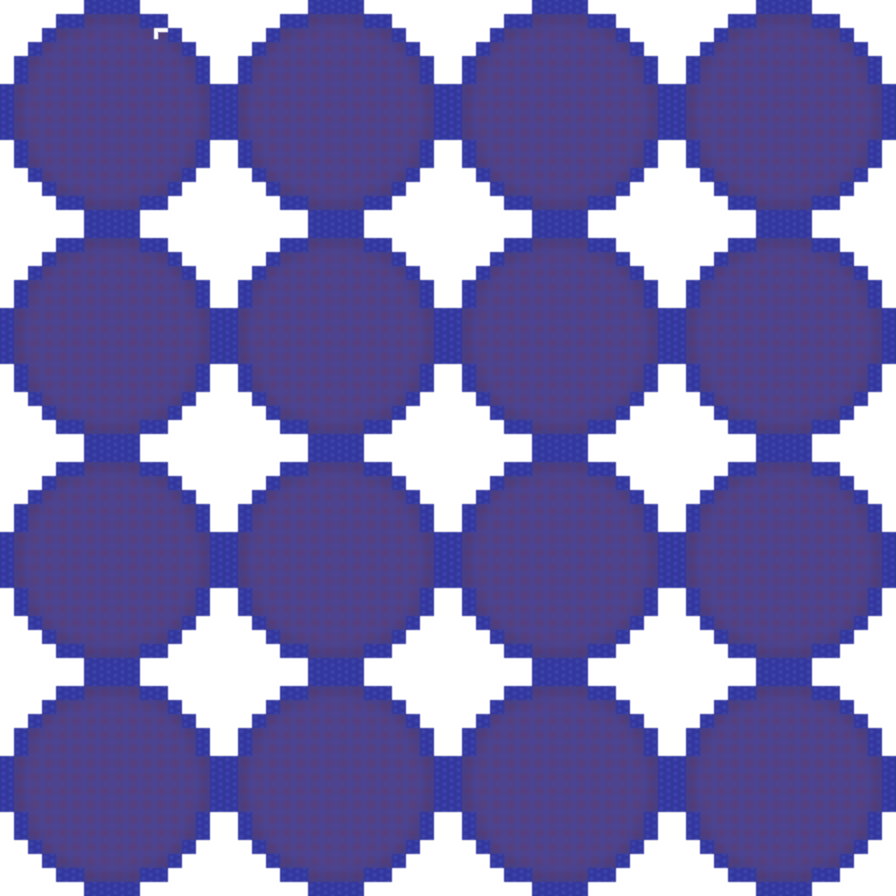
Give the GLSL for this pattern, as a three.js fragment shader.

```glsl
// Four by four stepped discs joined by short square bridges on white.
// Each repeat is a 16-cell grid: a cell is filled by its distance from the
// repeat's centre, and a fine woven ripple tints the fill.
#define REPEATS 4.0
#define CELLS 16.0
#define OUTER_R2 59.5
#define INNER_R2 46.5
#define EDGE 0.09
#define CHIP_CELL vec2(11.0, 61.0)
#define GROUND vec3(1.0)
#define RIM vec3(0.205, 0.215, 0.62)
#define RIM_FLECK vec3(0.24, 0.30, 0.70)
#define DISC_BLUE vec3(0.285, 0.272, 0.59)
#define DISC_RED vec3(0.338, 0.248, 0.495)

varying vec2 vUv;

const float TAU = 6.2831853;

// Offset from the centre of the enclosing repeat, in cells
vec2 fromCentre(vec2 p) {
  return mod(p, CELLS) - 0.5 * CELLS;
}

// x: rim and disc together, y: disc alone
vec2 cellFill(vec2 cell) {
  vec2 d = fromCentre(cell + 0.5);
  return step(vec2(dot(d, d)), vec2(OUTER_R2, INNER_R2));
}

// Blends the four nearest cells in a narrow band along their borders
vec2 smoothFill(vec2 p) {
  vec2 q = p - 0.5;
  vec2 c = floor(q);
  vec2 f = smoothstep(0.5 - EDGE, 0.5 + EDGE, fract(q));
  vec2 low = mix(cellFill(c), cellFill(c + vec2(1.0, 0.0)), f.x);
  vec2 high = mix(cellFill(c + vec2(0.0, 1.0)), cellFill(c + 1.0), f.x);
  return mix(low, high, f.y);
}

float box(vec2 p, vec2 lo, vec2 hi) {
  vec2 a = smoothstep(lo - EDGE, lo + EDGE, p);
  vec2 b = 1.0 - smoothstep(hi - EDGE, hi + EDGE, p);
  return a.x * a.y * b.x * b.y;
}

// Reddish dots, one to a cell, darkening slightly toward the rim
vec3 discColour(vec2 p) {
  vec2 wave = cos(TAU * (p - 0.5));
  float red = 0.5 + 0.22 * (wave.x + wave.y) + 0.1 * wave.x * wave.y;
  float shade = smoothstep(5.6, 7.2, length(fromCentre(p)));
  return mix(DISC_BLUE, DISC_RED, red) * (1.0 - 0.07 * shade);
}

// Staggered half-cell flecks
vec3 rimColour(vec2 p) {
  vec2 g = p * 2.0;
  g.y += 0.5 * mod(floor(g.x), 2.0);
  vec2 d = fract(g) - 0.5;
  float fleck = 1.0 - smoothstep(0.1, 0.45, length(d));
  return mix(RIM, RIM_FLECK, 0.6 * fleck);
}

void main() {
  vec2 p = vUv * REPEATS * CELLS;
  vec2 fill = smoothFill(p);
  vec3 colour = mix(GROUND, rimColour(p), fill.x);
  colour = mix(colour, discColour(p), fill.y);

  // One small corner-shaped chip near the top left
  vec2 chip = p - CHIP_CELL;
  float bar = box(chip, vec2(0.0, 0.7), vec2(1.0, 1.0));
  float post = box(chip, vec2(0.0, 0.2), vec2(0.3, 1.0));
  colour = mix(colour, GROUND, max(bar, post));

  gl_FragColor = vec4(colour, 1.0);
}
```
